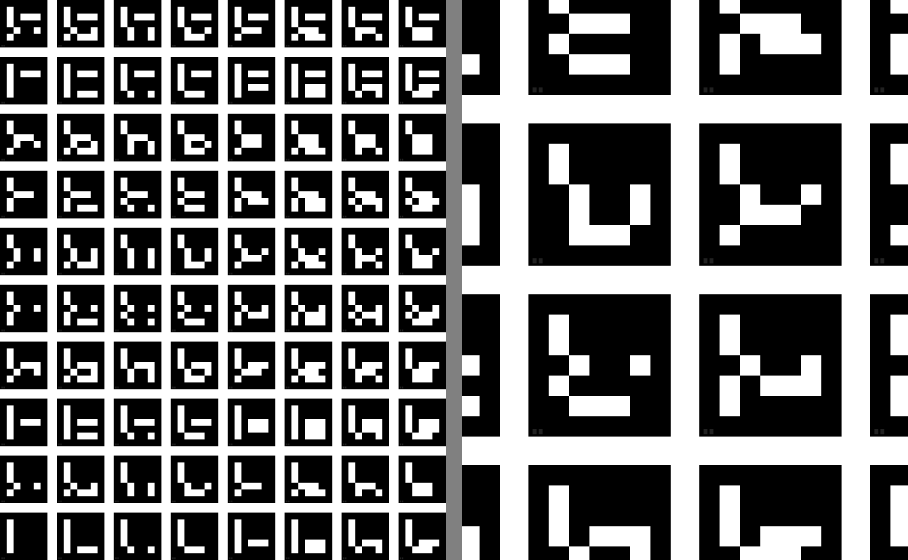
Left, the full canvas; right, a detail of the centre.
Write a Shadertoy shader that draws this pattern.

```glsl
#define COLUMNS 8
#define ROWS 10
#define GAP 0.2          // white gutter, in tile widths
#define MODULES 7.0      // modules across a tile, border included
#define SAMPLES 5        // antialiasing samples per axis
#define PAPER 1.0
#define INK 0.0
#define TICK_SHADE 0.13  // faint mark in the tile corner

// Each pair of id bits selects one five-module row
const int ROW_WORDS[4] = int[4](16, 23, 9, 14);

// Value of one module; the lowest row holds the lowest two id bits
float moduleShade(int id, ivec2 module) {
    ivec2 inner = module - 1;
    if (min(inner.x, inner.y) < 0 || max(inner.x, inner.y) > 4) return INK;
    int word = ROW_WORDS[(id >> (2 * inner.y)) & 3];
    return ((word >> (4 - inner.x)) & 1) == 1 ? PAPER : INK;
}

// Tiny pair of dim ticks at the lower left of a tile
float cornerTicks(vec2 tilePos) {
    vec2 d = abs(tilePos - vec2(0.065, 0.035)) - vec2(0.035, 0.018);
    float inside = step(max(d.x, d.y), 0.0);
    return inside * step(0.008, abs(tilePos.x - 0.065)) * TICK_SHADE;
}

// Sheet of numbered tiles; p is measured in tile widths
float sheetShade(vec2 p) {
    float pitch = 1.0 + GAP;
    ivec2 cell = ivec2(floor(p / pitch));
    vec2 tilePos = mod(p, pitch);
    if (max(tilePos.x, tilePos.y) >= 1.0) return PAPER;

    // Ids count along each row, from the bottom row up
    int id = cell.y * COLUMNS + cell.x;
    float shade = moduleShade(id, ivec2(floor(tilePos * MODULES)));
    return max(shade, cornerTicks(tilePos));
}

void mainImage(out vec4 fragColor, in vec2 fragCoord) {
    // The outer tiles touch the canvas edges
    vec2 extent = vec2(COLUMNS, ROWS) * (1.0 + GAP) - GAP;
    vec2 tilesPerPixel = extent / iResolution.xy;

    // Box-filtered coverage over the pixel
    float shade = 0.0;
    for (int j = 0; j < SAMPLES; j++) {
        for (int i = 0; i < SAMPLES; i++) {
            vec2 offset = (vec2(i, j) + 0.5) / float(SAMPLES) - 0.5;
            shade += sheetShade((fragCoord + offset) * tilesPerPixel);
        }
    }
    shade /= float(SAMPLES * SAMPLES);
    fragColor = vec4(vec3(shade), 1.0);
}
```
